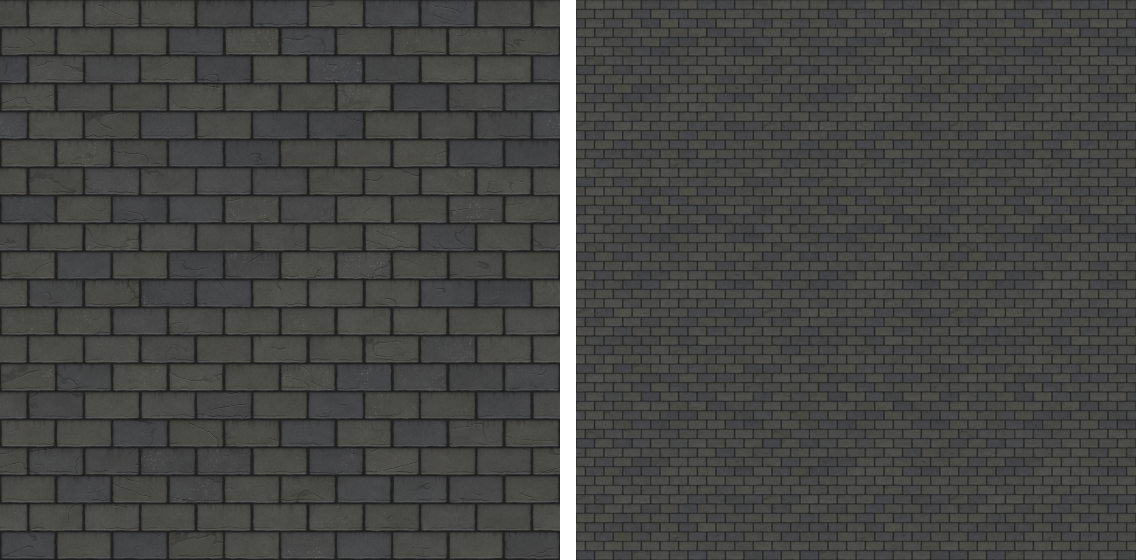
Left, the tile; right, the same tile 3 across and 3 down.
Write a WebGL 1 fragment shader that draws this texture.

```glsl
precision highp float;
// Dark slate roof: staggered courses of worn slates with chipped lower edges.

uniform vec2 u_resolution;

const vec2 COUNT = vec2(10.0, 20.0);   // slates across, courses up
const vec3 WARM = vec3(0.298, 0.297, 0.283);
const vec3 COOL = vec3(0.272, 0.274, 0.280);
const vec3 JOINT = vec3(0.125, 0.126, 0.126);
const vec3 LICHEN = vec3(0.43, 0.43, 0.41);

float hash(vec2 p) {
  vec3 q = fract(p.xyx * vec3(0.1031, 0.1030, 0.0973));
  q += dot(q, q.yzx + 33.33);
  return fract((q.x + q.y) * q.z);
}

float noise(vec2 p) {
  vec2 i = floor(p), f = fract(p);
  f = f * f * (3.0 - 2.0 * f);
  return mix(mix(hash(i), hash(i + vec2(1.0, 0.0)), f.x),
             mix(hash(i + vec2(0.0, 1.0)), hash(i + 1.0), f.x), f.y);
}

float fbm(vec2 p) {
  float sum = 0.0, amp = 0.5;
  for (int i = 0; i < 4; i++) {
    sum += amp * noise(p);
    p = p * 2.03 + 17.1;
    amp *= 0.5;
  }
  return sum / 0.9375;
}

// Soft band of half width w around zero
float line(float d, float w) {
  return 1.0 - smoothstep(0.0, w, abs(d));
}

// Height field whose 0.5 contour forms long, slightly tilted cracks
float crackField(vec2 q, vec2 seed, float tilt) {
  q.y += tilt * q.x;
  return noise(q * vec2(1.1, 2.2) + seed) + 0.10 * (noise(q * 7.0 + seed) - 0.5);
}

// Scattered round flecks; density is the share of occupied cells
float flecks(vec2 p, float density, float soft) {
  vec2 cell = floor(p);
  vec2 centre = 0.3 + 0.4 * vec2(hash(cell + 3.7), hash(cell + 9.2));
  float radius = mix(0.10, 0.28, hash(cell + 5.1));
  float d = length(fract(p) - centre) + 0.12 * (noise(p * 5.0) - 0.5);
  return step(hash(cell), density) * (1.0 - smoothstep(radius - soft, radius + soft, d));
}

// Distances inward from the side and the ragged bottom edge
vec2 edgeDistance(vec2 q, vec2 seed, vec2 id) {
  float gap = 0.035 + 0.022 * hash(id + 2.3);
  float side = min(q.x, 2.0 - q.x) - gap - 0.022 * (noise(vec2(q.y * 6.0, q.x) + seed) - 0.5);
  float ragged = 0.05 * (fbm(vec2(q.x * 4.0, 0.5) + seed) - 0.5);
  float slope = 0.015 * (hash(id + 6.4) - 0.5) * (q.x - 1.0);
  return vec2(side, q.y - 0.055 - ragged - slope);
}

// Colour of one slate face; q spans 2 by 1
vec3 slateFace(vec2 q, vec2 seed, vec2 id, vec2 edge, float px) {
  float wear = hash(id + 4.9);
  vec3 col = mix(WARM, COOL, smoothstep(0.35, 0.9, hash(id + 1.7)));
  col *= 0.96 + 0.08 * hash(id + 8.1);

  // Cloudy tone and fine grain
  col *= 1.0 + 0.13 * (fbm(q * vec2(1.6, 2.4) + seed) - 0.5);
  col *= 1.0 + 0.08 * (noise(q * 22.0 + seed) - 0.5);

  // Cracks with a lit lower lip
  float tilt = 0.9 * (hash(id + 3.1) - 0.5);
  float broken = smoothstep(0.46, 0.66, noise(q * vec2(1.8, 2.6) + seed + 21.0));
  broken *= smoothstep(0.15, 0.7, wear);
  float width = 0.03 + 0.6 * px;
  col *= 1.0 - 0.24 * broken * line(crackField(q, seed, tilt) - 0.5, width);
  col *= 1.0 + 0.12 * broken * line(crackField(q + vec2(0.0, 0.035), seed, tilt) - 0.5, width);

  // Dark runs below the upper course
  float run = smoothstep(0.55, 0.8, noise(vec2(q.x * 14.0, q.y * 1.5) + seed));
  col *= 1.0 - 0.14 * run * smoothstep(0.6, 1.0, q.y) * hash(id + 5.5);

  // Pale flecks and chalky patches on some slates
  float patches = smoothstep(0.5, 0.72, noise(q * 1.7 + seed + 11.0));
  float spotted = smoothstep(0.45, 1.0, hash(id + 7.6));
  float pale = 0.55 * flecks(q * 9.0 + seed, 0.22, 0.08 + 4.0 * px) * patches;
  pale += 0.40 * flecks(q * 16.0 + seed, 0.05, 0.10 + 6.0 * px);
  pale += 0.25 * patches * smoothstep(0.62, 0.8, fbm(q * vec2(11.0, 7.0) + seed));
  col = mix(col, LICHEN, clamp(pale * spotted, 0.0, 0.7));

  // Chipped bevel: dark flake line above a thin bright lip
  float flake = 0.045 + 0.09 * noise(vec2(q.x * 4.5, 3.0) + seed);
  float chips = smoothstep(0.35, 0.6, noise(vec2(q.x * 2.5, 8.0) + seed)) * (0.4 + 0.6 * wear);
  col *= 1.0 - 0.28 * chips * line(edge.y - flake, 0.016 + 0.5 * px);
  col *= 1.0 + 0.16 * line(edge.y - 0.03, 0.03);
  col *= 1.0 - 0.16 * exp(-max(edge.x, 0.0) / 0.05);

  // Shadow cast by the course above
  float overlap = 1.0 - q.y;
  return col * (1.0 - 0.42 * exp(-overlap / 0.035) - 0.07 * exp(-overlap / 0.2));
}

void main() {
  vec2 p = gl_FragCoord.xy / u_resolution * COUNT;
  float px = COUNT.y / u_resolution.y;
  p.x += 0.5 * mod(floor(p.y), 2.0);
  vec2 id = mod(floor(p), COUNT);
  vec2 q = fract(p) * vec2(2.0, 1.0);
  vec2 seed = 60.0 * vec2(hash(id + 0.4), hash(id + 12.6));

  // Slate outline with softly rounded lower corners
  vec2 edge = edgeDistance(q, seed, id);
  float inside = 0.07 - length(max(0.07 - edge, 0.0));
  float soft = 0.012 + 0.5 * px;
  float mask = smoothstep(-soft, soft, inside);

  vec3 joint = JOINT * (0.9 + 0.25 * noise(q * 9.0 + seed));
  gl_FragColor = vec4(mix(joint, slateFace(q, seed, id, edge, px), mask), 1.0);
}
```
